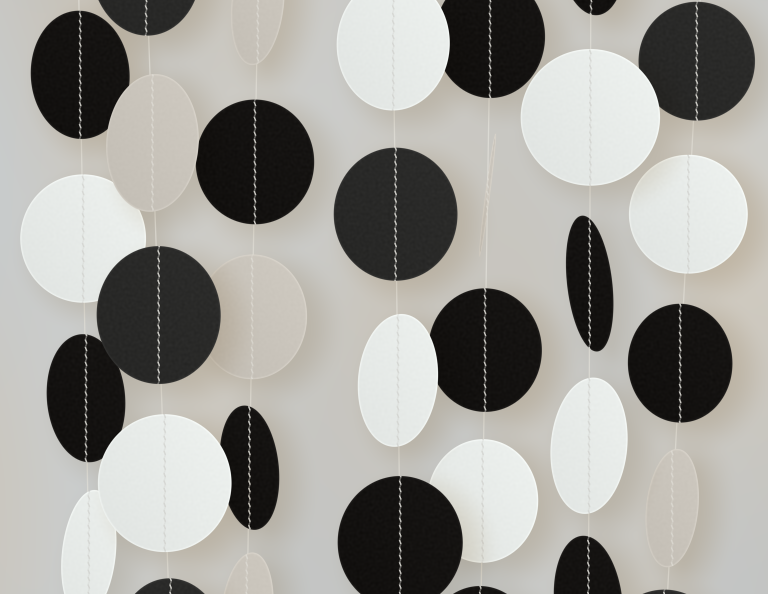
Reproduce this pattern procedurally as a Shadertoy shader.

```glsl
// Paper-disc garlands: seven stitched strands of black and white discs hanging by a pale wall.
#define WALL       vec3(0.785, 0.782, 0.765)
#define WHITE      vec3(0.905, 0.920, 0.910)
#define BEIGE      vec3(0.785, 0.765, 0.730)
#define BLACK      vec3(0.075, 0.068, 0.062)
#define CHARCOAL   vec3(0.160, 0.160, 0.155)
#define SHADOW     vec3(0.930, 0.905, 0.865)
#define THREAD     vec3(0.900, 0.895, 0.870)
#define THREAD_W   0.0011
#define STITCH_LEN 0.0125
#define SAG        0.0034
#define LEAN       0.13

const int STRANDS = 7;
const int DISCS = 5;

// Per strand: x and y of the first disc, disc spacing, disc radius (canvas heights)
const vec4 strand[STRANDS] = vec4[STRANDS](
    vec4(0.135,  0.126, 0.279, 0.108), vec4(0.246, -0.056, 0.300, 0.116),
    vec4(0.434,  0.005, 0.271, 0.105), vec4(0.662,  0.074, 0.290, 0.112),
    vec4(0.825,  0.061, 0.271, 0.104), vec4(0.995, -0.089, 0.290, 0.115),
    vec4(1.173,  0.103, 0.261, 0.100));

// Sideways drift of each strand per unit of drop
const float drift[STRANDS] = float[STRANDS](0.018, 0.036, -0.018, 0.014, -0.016, -0.004, -0.055);

// Apparent disc widths down each strand; a negative width faces away from the light
const vec4 turn[STRANDS] = vec4[STRANDS](
    vec4(0.77, 0.98, 0.61, 0.42), vec4(-0.80, -0.67, -0.90, 0.97),
    vec4(-0.42, 0.95, -0.88, 0.47), vec4(0.85, -0.93, 0.60, 0.94),
    vec4(0.89, -0.04, 0.92, 0.90), vec4(0.50, 1.02, 0.33, 0.56),
    vec4(-0.98, 1.00, 0.88, -0.44));

vec2 hashGradient(vec2 cell) {
    vec2 h = vec2(dot(cell, vec2(127.1, 311.7)), dot(cell, vec2(269.5, 183.3)));
    return fract(sin(h) * 43758.5) * 2.0 - 1.0;
}

float gradientNoise(vec2 p) {
    vec2 i = floor(p), f = p - i, u = f * f * (3.0 - 2.0 * f);
    vec2 e = vec2(0.0, 1.0);
    return mix(mix(dot(hashGradient(i), f), dot(hashGradient(i + e.yx), f - e.yx), u.x),
               mix(dot(hashGradient(i + e), f - e), dot(hashGradient(i + 1.0), f - 1.0), u.x), u.y);
}

// Approximate signed distance to an ellipse
float ellipse(vec2 p, vec2 radii) {
    float f = length(p / radii);
    return f * (f - 1.0) / max(length(p / (radii * radii)), 1e-3);
}

float lineCover(float x, float halfWidth, float px) {
    return clamp((halfWidth - abs(x)) / px + 0.5, 0.0, 1.0);
}

// Pale wall with soft, mostly vertical warm and cool drifts
vec3 wall(vec2 p) {
    float warm = gradientNoise(p * vec2(5.0, 1.6) + 3.7);
    float light = gradientNoise(p * vec2(2.2, 1.3) + 9.1);
    return WALL + warm * vec3(0.02, -0.015, -0.06) + 0.05 * light;
}

void drawDisc(inout vec3 col, vec2 p, vec2 q, float width, float radius, bool dark, float px) {
    bool shaded = width < 0.0;
    float w = abs(width);
    vec2 radii = radius * vec2(w, 1.0);
    float lean = (dark ? LEAN : -LEAN) * (1.0 - w * w);
    mat2 tilt = mat2(cos(lean), sin(lean), -sin(lean), cos(lean));
    vec2 local = tilt * q;
    float d = ellipse(local, radii);

    // Soft shadow cast to the lower right
    float shade = smoothstep(0.045, -0.035, ellipse(tilt * (q - vec2(0.026, 0.016)), radii));
    col *= mix(vec3(1.0), SHADOW, shade * smoothstep(0.0, 0.5, w));

    // Paper with grain, a gentle sheen and a pale cut edge
    vec3 paper = dark ? (shaded ? CHARCOAL : BLACK) : (shaded ? BEIGE : WHITE);
    paper += (dark ? 0.025 : 0.012) * gradientNoise(p * 190.0);
    paper += (dark ? 0.010 : 0.025) * dot(local, vec2(0.7, -0.5)) / radius;
    paper += (dark ? 0.04 : 0.05) * smoothstep(-0.004, 0.0, d);

    // Zigzag machine stitch down the middle
    float phase = 6.2832 * p.y / STITCH_LEN;
    float stitch = lineCover(q.x - 0.0009 * sin(phase), THREAD_W * 1.25, px);
    stitch *= mix(0.45, 1.0, smoothstep(-0.6, 0.3, cos(phase)));
    vec3 stitchColor = dark || shaded ? THREAD : WALL;
    paper = mix(paper, stitchColor, stitch * (dark ? 0.85 : 0.55));

    col = mix(col, paper, smoothstep(0.7 * px, -0.7 * px, d));
}

void mainImage(out vec4 fragColor, in vec2 fragCoord) {
    float px = 1.0 / iResolution.y;
    vec2 p = vec2(fragCoord.x, iResolution.y - fragCoord.y) * px; // y runs down the strands
    vec3 col = wall(p);

    // Even strands hang behind, odd strands in front
    for (int n = 0; n < STRANDS; n++) {
        int i = (2 * n) % STRANDS;
        vec4 s = strand[i];
        float x = p.x - s.x - drift[i] * (p.y - s.y);
        col = mix(col, THREAD, 0.65 * lineCover(x, THREAD_W, px));

        int firstLight = i / 2 == 1 ? 1 : 0;
        for (int k = 0; k < DISCS; k++) {
            float drop = s.z * float(k) - SAG * float(k * k);
            vec2 q = p - s.xy - vec2(drift[i], 1.0) * drop;
            bool dark = ((k + firstLight) & 1) == 0;
            drawDisc(col, p, q, turn[i][k & 3], s.w, dark, px);
        }
    }
    fragColor = vec4(clamp(col, 0.0, 1.0), 1.0);
}
```
